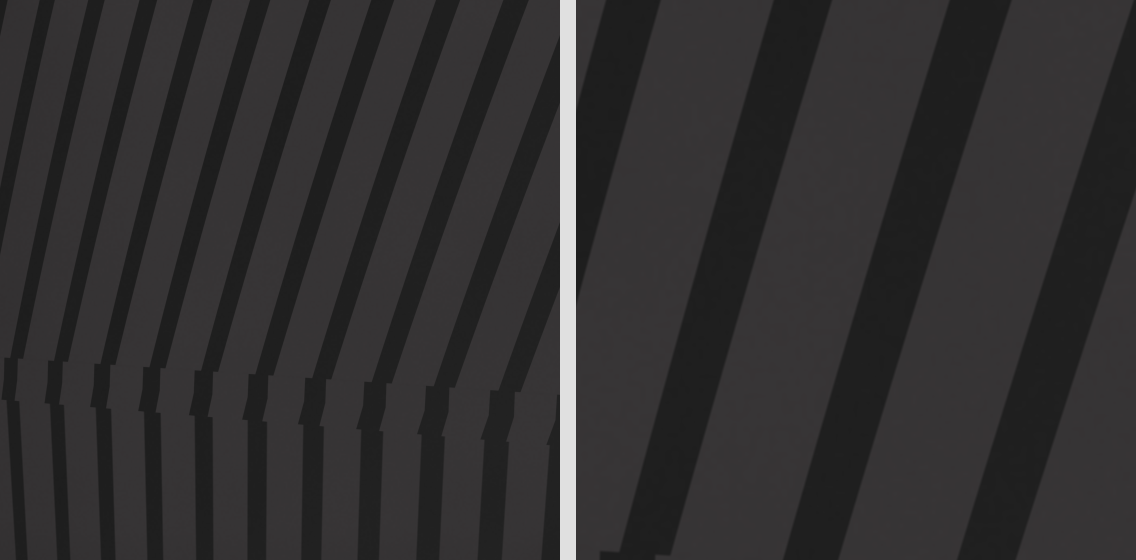
Left, the full canvas; right, a detail of the centre.
Reproduce this pattern procedurally as a WebGL 1 fragment shader.

```glsl
precision highp float;
// Slanted shadow stripes fanning across a dark wall, broken by a narrow tilted ledge.

uniform vec2 u_resolution;

#define PANEL_COLOR vec3(0.213, 0.204, 0.208)
#define STRIPE_COLOR vec3(0.116, 0.116, 0.116)
#define FIRST_STRIPE -2
#define LAST_STRIPE 11
#define LEDGE_TOP vec2(0.638, 0.067)
#define LEDGE_BOTTOM vec2(0.7135, 0.083)
#define STRIPE_BOW 0.004
#define EDGE_BLUR 0.0011
#define GRAIN 0.005
#define MOTTLE 0.006

float hash(vec2 p) {
  p = fract(p * vec2(0.1031, 0.1137));
  p += dot(p, p.yx + 33.33);
  return fract((p.x + p.y) * p.x * 17.0);
}

float noise(vec2 p) {
  vec2 cell = floor(p), f = fract(p);
  f = f * f * (3.0 - 2.0 * f);
  return mix(mix(hash(cell), hash(cell + vec2(1.0, 0.0)), f.x),
             mix(hash(cell + vec2(0.0, 1.0)), hash(cell + 1.0), f.x), f.y);
}

// Height of a tilted line, measured down from the top.
float lineY(vec2 line, float x) {
  return line.x + line.y * x;
}

// Left edge of stripe i; the spacing widens steadily to the right.
float leftEdge(vec3 spacing, float i) {
  return spacing.x + i * (spacing.y + i * spacing.z);
}

// Soft coverage of a band starting at left.
float band(float x, float left, float width, float blur) {
  return smoothstep(-blur, blur, x - left) * smoothstep(-blur, blur, left + width - x);
}

float upperStripe(vec2 p, float i, float blur) {
  float foot = leftEdge(vec3(0.0182, 0.0759, 0.00233), i);
  float head = leftEdge(vec3(0.1576, 0.0891, 0.00240), i);
  float t = p.y / lineY(LEDGE_TOP, foot);
  float left = mix(head, foot, t) - STRIPE_BOW * 4.0 * t * (1.0 - t);
  float width = mix(0.0293 + 0.0023 * i, 0.0234 + 0.0019 * i, t);
  return band(p.x, left, width, blur);
}

// Nearly upright at first, then kicked to the left.
float ledgeStripe(vec2 p, float i, float blur) {
  float top = lineY(LEDGE_TOP, p.x);
  float t = (p.y - top) / (lineY(LEDGE_BOTTOM, p.x) - top);
  float kick = max(0.3 * t, 1.7 * t - 0.7);
  float left = mix(leftEdge(vec3(0.0078, 0.0758, 0.00229), i),
                   leftEdge(vec3(0.0026, 0.0746, 0.00227), i), kick);
  float width = mix(0.0241 + 0.0022 * i, 0.0234 + 0.0025 * i, t);
  return band(p.x, left, width, blur);
}

float lowerStripe(vec2 p, float i, float blur) {
  float head = leftEdge(vec3(0.0117, 0.0753, 0.00217), i);
  float foot = leftEdge(vec3(0.0286, 0.0715, 0.00223), i);
  float top = lineY(LEDGE_BOTTOM, head);
  float t = (p.y - top) / (1.0 - top);
  float width = mix(0.0225 + 0.0024 * i, 0.0208 + 0.0025 * i, t);
  return band(p.x, mix(head, foot, t), width, blur);
}

void main() {
  vec2 p = gl_FragCoord.xy / u_resolution;
  p.y = 1.0 - p.y;
  float blur = max(EDGE_BLUR, 0.75 / u_resolution.x);

  // Stripes of the three sections
  vec3 shade = vec3(0.0);
  for (int k = FIRST_STRIPE; k <= LAST_STRIPE; k++) {
    float i = float(k);
    shade = max(shade, vec3(upperStripe(p, i, blur),
                            ledgeStripe(p, i, blur),
                            lowerStripe(p, i, blur * 1.4)));
  }

  // Join the sections along the ledge lines
  float topGap = p.y - lineY(LEDGE_TOP, p.x);
  float bottomGap = p.y - lineY(LEDGE_BOTTOM, p.x);
  float belowTop = smoothstep(-blur, blur, topGap);
  float belowBottom = smoothstep(-blur, blur, bottomGap);
  float shadow = mix(mix(shade.x, shade.y, belowTop), shade.z, belowBottom);

  // Uneven light, slightly lifted shadows to the lower right, faint crease
  vec3 panel = PANEL_COLOR - 0.012 * (1.0 - smoothstep(0.0, 0.3, p.x));
  panel -= 0.006 * smoothstep(0.93, 1.0, p.y);
  panel -= 0.003 * (1.0 - smoothstep(0.0, 0.004, abs(topGap)));
  vec3 stripe = STRIPE_COLOR + 0.016 * smoothstep(0.5, 1.5, p.x + 0.6 * p.y);
  vec3 color = mix(panel, stripe, shadow);

  // Mottling and fine grain
  color += MOTTLE * (noise(p * 9.0) - 0.5) + GRAIN * (noise(p * 260.0) - 0.5);
  gl_FragColor = vec4(color, 1.0);
}
```
